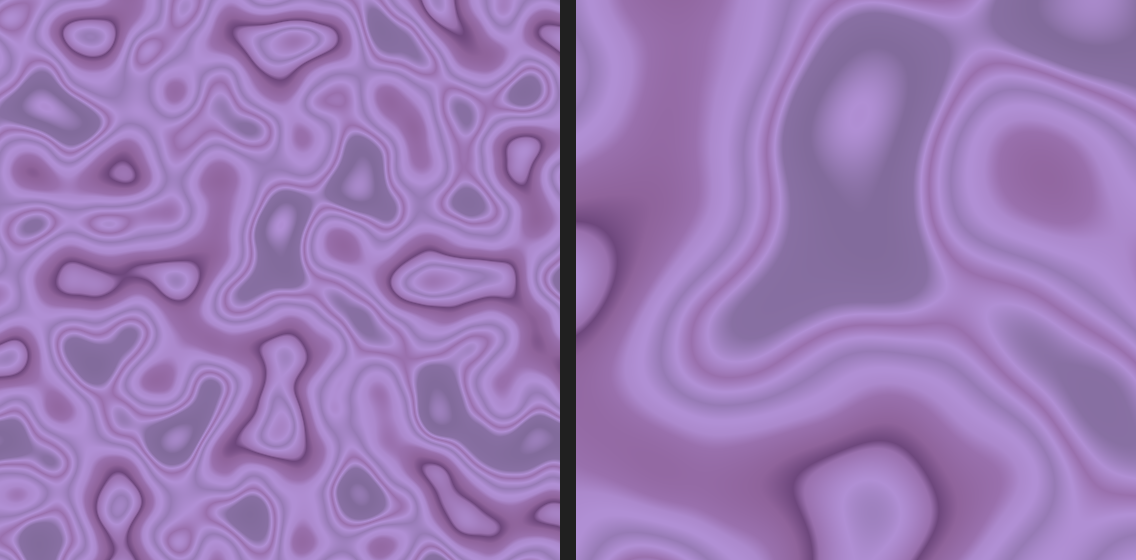
Left, the full canvas; right, a detail of the centre.
Give the GLSL for this texture, as a WebGL 1 fragment shader.

```glsl
precision highp float;

uniform vec2 u_resolution;

const float CELLS = 7.0;          // noise cells across the canvas
const float DETAIL = 0.13;        // weight of the finer octave
const float CONTRAST = 0.72;      // spread of the field over the bands
const float SEED = 17.0;

const vec3 LAVENDER = vec3(0.69, 0.56, 0.83);
const vec3 PERIWINKLE = vec3(0.59, 0.48, 0.71);
const vec3 ORCHID = vec3(0.60, 0.44, 0.68);
const vec3 SLATE = vec3(0.51, 0.42, 0.61);
const vec3 PLUM = vec3(0.56, 0.39, 0.61);
const vec3 DARK_PLUM = vec3(0.43, 0.28, 0.49);

float hash(vec2 p) {
  return fract(sin(dot(p + SEED, vec2(127.1, 311.7))) * 43758.5453);
}

// Contribution of the random slope at one lattice corner
float slope(vec2 cell, vec2 offset) {
  float angle = 6.28318 * hash(cell);
  return dot(vec2(cos(angle), sin(angle)), offset);
}

float gradientNoise(vec2 p) {
  vec2 i = floor(p);
  vec2 f = p - i;
  vec2 w = f * f * f * (f * (f * 6.0 - 15.0) + 10.0);
  vec2 e = vec2(1.0, 0.0);
  float low = mix(slope(i, f), slope(i + e.xy, f - e.xy), w.x);
  float high = mix(slope(i + e.yx, f - e.yx), slope(i + e.xx, f - e.xx), w.x);
  return mix(low, high, w.y);
}

// Linear step, which keeps the thin creases between bands
float ramp(float a, float b, float t) {
  return clamp((t - a) / (b - a), 0.0, 1.0);
}

// Colour bands from the deepest hollow to the highest peak
vec3 bands(float t) {
  vec3 c = mix(ORCHID, LAVENDER, ramp(0.01, 0.10, t));
  c = mix(c, SLATE, ramp(0.10, 0.20, t));
  c = mix(c, mix(SLATE, PERIWINKLE, 0.3), ramp(0.22, 0.31, t));
  c = mix(c, LAVENDER, ramp(0.31, 0.345, t));
  c = mix(c, ORCHID, ramp(0.345, 0.38, t));
  c = mix(c, LAVENDER, ramp(0.38, 0.42, t));
  c = mix(c, PERIWINKLE, ramp(0.425, 0.47, t));
  c = mix(c, LAVENDER, ramp(0.47, 0.525, t));
  c = mix(c, mix(LAVENDER, ORCHID, 0.2), ramp(0.54, 0.575, t));
  c = mix(c, ORCHID, ramp(0.575, 0.61, t));
  c = mix(c, PLUM, ramp(0.61, 0.68, t));
  c = mix(c, DARK_PLUM, ramp(0.68, 0.725, t));
  c = mix(c, ORCHID, ramp(0.725, 0.745, t));
  c = mix(c, LAVENDER, ramp(0.745, 0.81, t));
  c = mix(c, PERIWINKLE, ramp(0.81, 0.845, t));
  c = mix(c, LAVENDER, ramp(0.845, 0.88, t));
  return mix(c, PLUM, ramp(0.88, 0.97, t));
}

void main() {
  vec2 p = gl_FragCoord.xy / u_resolution.y * CELLS;
  float field = gradientNoise(p) + DETAIL * gradientNoise(p * 2.0 + 31.4);
  gl_FragColor = vec4(bands(0.5 + CONTRAST * field), 1.0);
}
```
